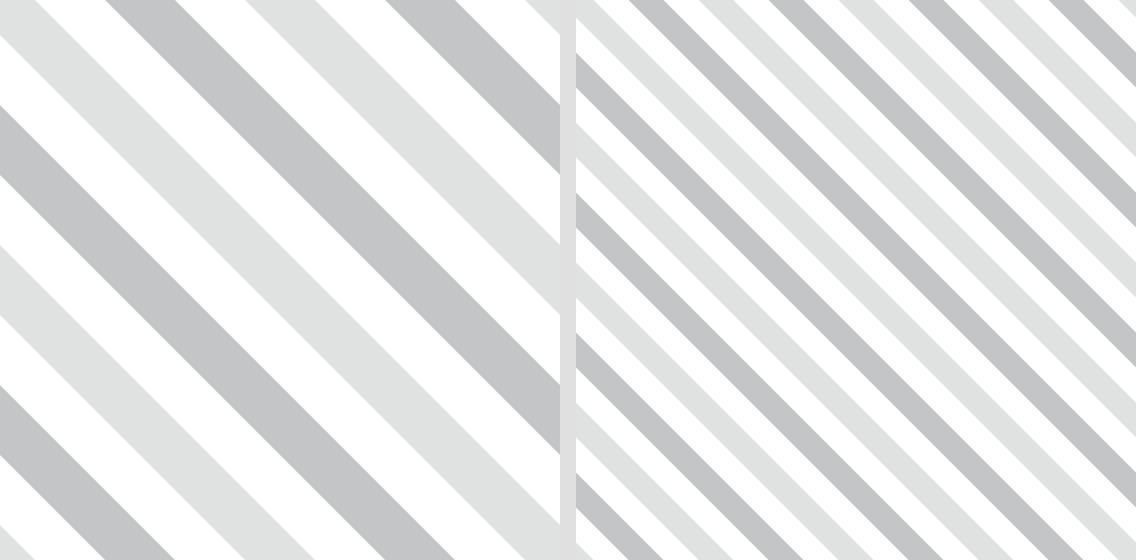
Left: one tile. Right: repeated 2 by 2.
Write a Shadertoy shader that draws this pattern.

```glsl
// Coverage of a band of the given half width around each whole number
float bandCoverage(float position, float halfWidth, float blur) {
    float edge = abs(position - round(position)) - halfWidth;
    return clamp(0.5 - edge / blur, 0.0, 1.0);
}

void mainImage(out vec4 fragColor, in vec2 fragCoord) {
    vec2 uv = fragCoord / iResolution.xy;

    // Four falling diagonal stripes per canvas side, centred on whole numbers
    float position = 4.0 * (uv.x + uv.y);
    float pixelSpan = 4.0 * length(1.0 / iResolution.xy);

    // Even stripes are pale, odd ones darker
    float isDark = mod(round(position), 2.0);
    vec3 stripeColor = mix(vec3(0.878, 0.886, 0.882), vec3(0.769, 0.773, 0.78), isDark);

    float coverage = bandCoverage(position, 0.25, pixelSpan);
    fragColor = vec4(mix(vec3(1.0), stripeColor, coverage), 1.0);
}
```
